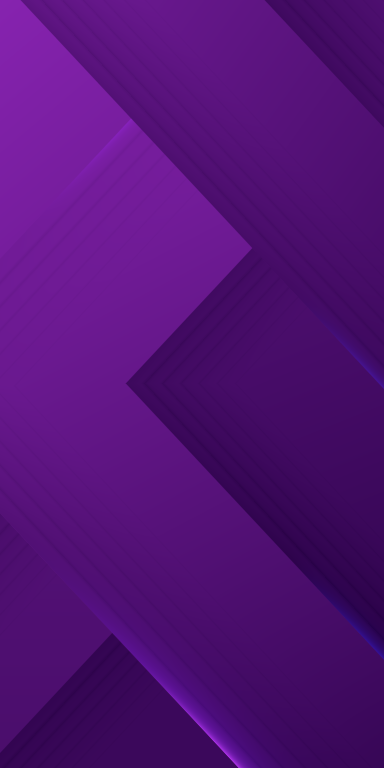
Reproduce this background procedurally as a WebGL 2 fragment shader.

```glsl
#version 300 es
precision highp float;
// Overlapping violet paper sheets cut along two diagonal directions.
// Each sheet is a half-plane or wedge with a linear tone gradient, stepped
// contour lines that fade away from its edge, and a few glowing rims.
uniform vec2 u_resolution;
out vec4 outColor;

// Palette ends: every sheet is a tone between these two
const vec3 DEEP = vec3(0.20, 0.02, 0.32);
const vec3 BRIGHT = vec3(0.52, 0.135, 0.68);

// Rim lights
const vec3 VIOLET_GLOW = vec3(0.17, 0.05, 0.33);
const vec3 PINK_GLOW = vec3(0.38, 0.16, 0.32);
const vec3 BLUE_GLOW = vec3(0.06, 0.07, 0.36);

// Sheet edges: FALL lines run down to the right, RISE lines up to the right
const float SLOPE = 1.07;
const float FALL_CORNER = -0.737;
const float FALL_BAND = -0.057;
const float FALL_WEDGE = 0.648;
const float FALL_LOWER = 1.336;
const float RISE_MIDDLE = 0.674;
const float RISE_WEDGE = 1.349;
const float RISE_BOTTOM = 1.961;

// Contour steps
const float STEP_COUNT = 6.0;
const float LINE_DEPTH = 0.085;
const float LINE_WIDTH = 0.0055;

float pixel;

float cover(float d) {
    return smoothstep(-pixel, pixel, d);
}

vec3 tone(float t) {
    return mix(DEEP, BRIGHT, t);
}

// Darkening by stacked steps at distance d inside an edge
float steps(float d, float spacing, float shade) {
    float k = d / spacing;
    float fade = clamp(1.0 - k / STEP_COUNT, 0.0, 1.0);
    float ramp = 0.85 + 0.3 * (0.5 - fract(k));
    float index = floor(k + 0.5);
    float width = max(LINE_WIDTH * (0.4 + fade), pixel);
    float line = exp(-pow((d - index * spacing) / width, 2.0));
    line *= step(0.5, index) * step(index, STEP_COUNT + 0.5);
    return shade * fade * ramp + LINE_DEPTH * line * (0.35 + 0.65 * fade);
}

// Light that decays with distance d inside an edge
float rim(float d, float width) {
    return exp(-max(d, 0.0) / width);
}

void main() {
    // Canvas is 1 wide and 2 high, y measured downward
    vec2 p = gl_FragCoord.xy / u_resolution * vec2(1.0, 2.0);
    p.y = 2.0 - p.y;
    pixel = 1.1 / u_resolution.x;
    float fall = p.y - SLOPE * p.x;
    float rise = p.y + SLOPE * p.x;

    // Bright sheet at the upper left
    vec3 color = tone(1.02 - 0.25 * p.x - 0.3 * p.y);

    // Large middle chevron
    float riseArm = rise - RISE_MIDDLE;
    float fallArm = FALL_LOWER - fall;
    float d = min(riseArm, fallArm);
    float shade = mix(0.07, 0.14, smoothstep(0.8, 1.2, p.y));
    vec3 sheet = tone(1.10 - 0.22 * p.x - 0.42 * p.y - steps(d, 0.062, shade));
    sheet += VIOLET_GLOW * 0.4 * rim(riseArm, 0.022) * smoothstep(0.05, 0.34, p.x);
    sheet += VIOLET_GLOW * rim(fallArm, 0.085) * smoothstep(1.35, 1.95, p.y);
    sheet += PINK_GLOW * rim(fallArm, 0.014) * smoothstep(1.7, 2.0, p.y);
    color = mix(color, sheet, cover(d));

    // Dark wedge pointing left
    float wedgeFall = FALL_WEDGE - fall;
    d = min(rise - RISE_WEDGE, wedgeFall);
    sheet = tone(0.62 - 0.12 * p.x - 0.3 * p.y - steps(d, 0.051, 0.17));
    sheet += BLUE_GLOW * rim(wedgeFall, 0.025) * smoothstep(0.75, 1.0, p.x);
    color = mix(color, sheet, cover(d));

    // Lower left sheet, then the darkest one beneath it
    float below = fall - FALL_LOWER;
    sheet = tone(0.62 - 0.17 * p.y - steps(rise - FALL_LOWER, 0.053, 0.12));
    color = mix(color, sheet, cover(below));
    d = rise - RISE_BOTTOM;
    sheet = tone(0.10 - steps(d, 0.048, 0.11));
    color = mix(color, sheet, cover(min(below, d)));

    // Broad band across the upper right
    d = FALL_BAND - fall;
    shade = 0.3 * (1.0 - 0.7 * p.x);
    sheet = tone(0.78 - 0.35 * p.x - 0.25 * p.y - steps(d, 0.058, shade));
    sheet += BLUE_GLOW * 0.7 * rim(d, 0.022) * smoothstep(0.75, 1.0, p.x);
    color = mix(color, sheet, cover(d));

    // Dark top right corner
    d = FALL_CORNER - fall;
    sheet = tone(0.33 - steps(d, 0.055, 0.2));
    color = mix(color, sheet, cover(d));

    outColor = vec4(clamp(color, 0.0, 1.0), 1.0);
}
```
